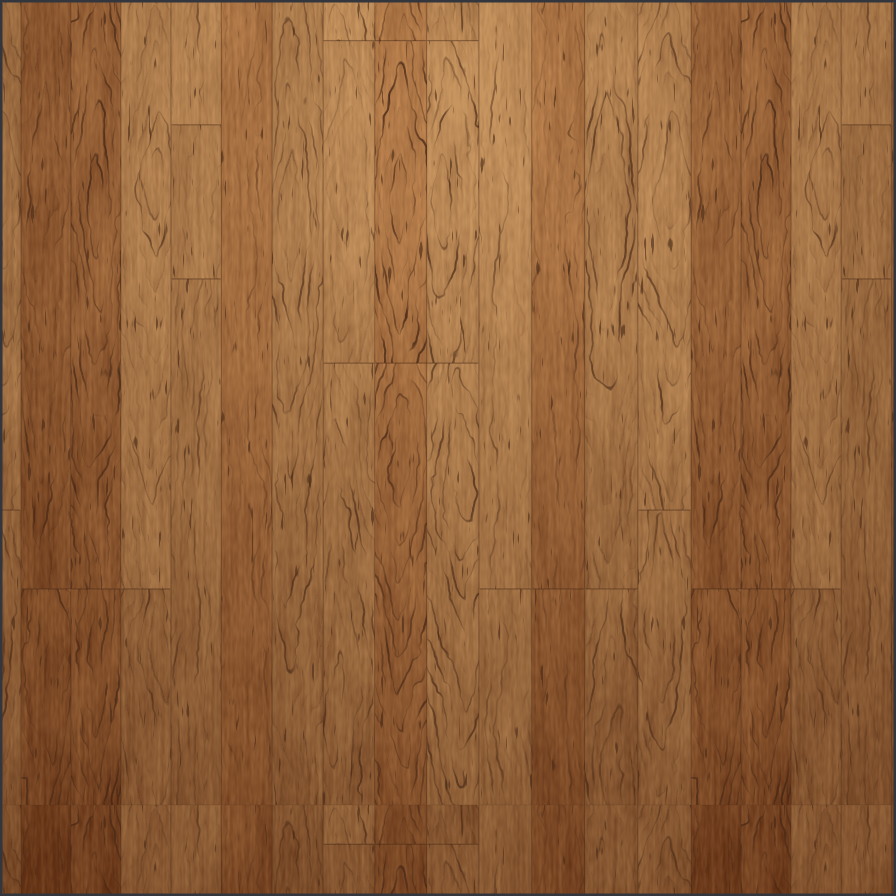
Give the GLSL for this texture, as a WebGL 1 fragment shader.

```glsl
precision highp float;
uniform vec2 u_resolution;

#define TILE vec2(0.748, 0.897)
#define ORIGIN vec2(0.0234, 0.1017)
#define PLANKS 13.0
#define FRAME_WIDTH 0.0028
#define JOINT_WIDTH 0.0014
#define GRAIN_WIDTH 0.0019
#define RING_DENSITY 92.0
#define DEEP_WOOD vec3(0.43, 0.25, 0.125)
#define PALE_WOOD vec3(0.735, 0.54, 0.34)
#define GRAIN_COLOR vec3(0.27, 0.155, 0.085)
#define FRAME_COLOR vec3(0.20, 0.21, 0.24)

vec2 hash2(vec2 p) {
  p = vec2(dot(p, vec2(127.1, 311.7)), dot(p, vec2(269.5, 183.3)));
  return fract(sin(p) * 43758.55) * 2.0 - 1.0;
}

float gradientNoise(vec2 p) {
  vec2 i = floor(p), f = fract(p);
  vec2 u = f * f * f * (f * (f * 6.0 - 15.0) + 10.0);
  float a = dot(hash2(i), f);
  float b = dot(hash2(i + vec2(1.0, 0.0)), f - vec2(1.0, 0.0));
  float c = dot(hash2(i + vec2(0.0, 1.0)), f - vec2(0.0, 1.0));
  float d = dot(hash2(i + 1.0), f - 1.0);
  return mix(mix(a, b, u.x), mix(c, d, u.x), u.y);
}

// Growth rings: wobbling, rounded diamonds around a knot
float rings(vec2 p, vec2 knot, float slope, vec2 seed) {
  vec2 w = p - knot;
  w.x += 0.022 * gradientNoise(p * vec2(22.0, 10.0) + seed);
  w.x += 0.006 * gradientNoise(p * vec2(70.0, 40.0) + seed);
  w.x += 0.002 * gradientNoise(p * vec2(150.0, 110.0) + seed);
  w.y *= slope;
  vec2 r = sqrt(w * w + 0.00002);
  return (r.x + r.y) * RING_DENSITY;
}

// Heights of the two end joints in a column; groups of three share them
vec2 endJoints(float column) {
  float group = floor(column / 3.0);
  if (group == 2.0) return vec2(0.493, 0.853);
  if (group == 1.0) return column == 3.0 ? vec2(0.587, 0.759) : vec2(2.0);
  return vec2(group == 4.0 ? 0.329 : 0.241);
}

// Antialiased line from the distance to its middle
float stroke(float dist, float width, float pixel) {
  return clamp((0.5 * width - dist) / pixel + 0.5, 0.0, 1.0) * min(1.0, width / pixel);
}

void main() {
  vec2 p = gl_FragCoord.xy / u_resolution;
  float pixel = 1.0 / min(u_resolution.x, u_resolution.y);

  // Repeating tile and slightly uneven columns
  vec2 t = mod(p - ORIGIN, TILE);
  float across = t.x / TILE.x, plankWidth = TILE.x / PLANKS;
  float u = across * PLANKS + 0.14 * sin(3.14159 * across);
  float column = min(floor(u), PLANKS - 1.0);
  vec2 q = vec2((u - column - 0.5) * plankWidth, t.y);

  // Character of each plank
  vec2 joints = endJoints(column);
  float segment = step(joints.x, t.y) + step(joints.y, t.y);
  vec2 id = vec2(column, segment);
  vec2 random = hash2(id + 3.7), seed = hash2(id + 19.3) * 40.0;
  float kind = mod(column, 6.0);
  float eye = kind == 1.0 ? 1.0 : 0.0;
  float straight = abs(kind - 3.5) < 1.0 ? 1.0 : 0.0;
  float red = mod(column, 3.0) == 1.0 || column == 0.0 ? 1.0 : 0.0;
  bool lower = segment == 0.0 && joints.x < 1.0;
  vec2 knot = vec2(random.x * 0.018 * (1.0 - eye), 0.674 + 0.02 * random.y);
  if (lower) knot.y = 0.22 + 0.2 * random.y;
  knot.x += straight * 0.07 * sign(random.x);
  float slope = mix(0.21 + 0.07 * random.y, 0.03, straight);

  // Ring lines, some missing, breaking up along their length
  float ring = rings(q, knot, slope, seed), e = 0.0007;
  vec2 slant = vec2(rings(q + vec2(e, 0.0), knot, slope, seed),
                    rings(q + vec2(0.0, e), knot, slope, seed)) - ring;
  float ringDist = abs(fract(ring) - 0.5) / max(length(slant) / e, 30.0);
  float ringRandom = 0.5 + 0.5 * hash2(seed + floor(ring)).x;
  float fade = clamp(0.5 + 2.0 * gradientNoise(q * vec2(50.0, 18.0) + seed), 0.05, 1.0);
  float strength = mix(0.15 + 0.7 * smoothstep(0.2, 0.9, ringRandom), 1.0, 0.7 * eye);
  float grain = stroke(ringDist, GRAIN_WIDTH * (0.4 + 0.8 * fade), pixel);
  grain *= fade * strength * (1.0 - 0.3 * straight);

  // Fine fibres, pores and clustered dark flecks
  float fibre = gradientNoise(q * vec2(230.0, 11.0) + seed);
  fibre += 0.8 * gradientNoise(q * vec2(370.0, 75.0) + seed);
  float cluster = 0.14 * gradientNoise(q * vec2(40.0, 9.0) + seed + 7.0);
  float fleck = smoothstep(0.30, 0.48, gradientNoise(q * vec2(260.0, 38.0) - seed) + cluster);

  // Plank tone under a soft light from above
  float light = 1.07 - 1.18 * length((p - vec2(0.5, 0.87)) * vec2(0.85, 0.78));
  float tone = light + 0.08 * random.y - 0.17 * red + 0.05;
  tone += 0.27 * fibre - 0.16 * fract(ring + 0.5) * (1.0 - 0.6 * straight) * fade;
  tone += 0.20 * gradientNoise(q * vec2(28.0, 6.0) - seed);
  vec3 color = mix(DEEP_WOOD, PALE_WOOD, clamp(tone, -0.2, 1.15));
  color *= mix(vec3(1.0), vec3(1.01, 0.96, 0.92), red);
  color = mix(color, GRAIN_COLOR, 0.8 * grain);
  color = mix(color, GRAIN_COLOR, 0.6 * fleck);

  // Gaps between planks, and the fainter seam of the tile
  float sideDist = (0.5 - abs(u - column - 0.5)) * plankWidth;
  float endDist = min(abs(t.y - joints.x), abs(t.y - joints.y));
  float gap = max(0.35 * stroke(sideDist, JOINT_WIDTH, pixel),
                  0.45 * stroke(endDist, JOINT_WIDTH, pixel));
  gap = max(gap, 0.12 * stroke(min(t.y, TILE.y - t.y), JOINT_WIDTH, pixel));
  color = mix(color, GRAIN_COLOR, gap);

  // Dark frame
  vec2 rim = min(p, 1.0 - p);
  float frame = clamp((FRAME_WIDTH - min(rim.x, rim.y)) / pixel + 0.5, 0.0, 1.0);
  gl_FragColor = vec4(mix(color, FRAME_COLOR, frame), 1.0);
}
```
